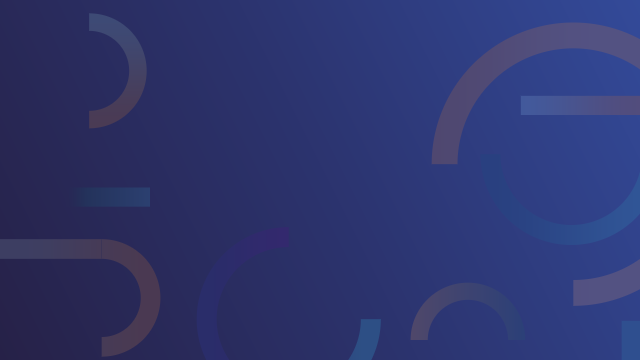
A Shadertoy shader for this background:

```glsl
// Dusky indigo gradient with translucent arcs, hooks and bars
// Canvas units: the height is 4.32, the origin is at the lower left.

float ring(vec2 p, float radius, float halfWidth) {
    return abs(length(p) - radius) - halfWidth;
}

float bar(vec2 p, vec2 low, vec2 high) {
    vec2 d = abs(p - 0.5 * (low + high)) - 0.5 * (high - low);
    return max(d.x, d.y);
}

// Blends a shape over the colour with an antialiased edge
void paint(inout vec3 color, float dist, vec3 tint, float alpha) {
    float pixel = 4.32 / iResolution.y;
    color = mix(color, tint, alpha * clamp(0.5 - dist / pixel, 0.0, 1.0));
}

vec3 background(vec2 uv) {
    float t = dot(uv, vec2(0.78, 0.22));
    vec3 color = mix(vec3(0.15, 0.13, 0.28), vec3(0.17, 0.20, 0.43), min(2.0 * t, 1.0));
    return mix(color, vec3(0.20, 0.29, 0.60), max(2.0 * t - 1.0, 0.0));
}

void mainImage(out vec4 fragColor, in vec2 fragCoord) {
    vec2 p = 4.32 * fragCoord / iResolution.y;
    vec3 color = background(fragCoord / iResolution.xy);
    vec2 q;
    vec3 tint;

    // Upper left half ring
    q = p - vec2(1.07, 3.47);
    tint = mix(vec3(0.29, 0.23, 0.33), vec3(0.24, 0.29, 0.46), smoothstep(-0.7, 0.7, q.y));
    paint(color, max(ring(q, 0.585, 0.105), -q.x), tint, 1.0);

    // Short bar fading in from the left
    float fade = clamp((p.x - 0.77) / 1.03, 0.0, 1.0);
    tint = mix(vec3(0.13, 0.18, 0.33), vec3(0.17, 0.25, 0.44), fade);
    paint(color, bar(p, vec2(0.77, 1.84), vec2(1.80, 2.07)), tint, smoothstep(0.0, 0.3, fade));

    // Lower left hook
    q = p - vec2(1.22, 0.745);
    float hook = min(max(ring(q, 0.587, 0.118), -q.x), bar(q, vec2(-2.0, 0.469), vec2(0.0, 0.705)));
    tint = mix(vec3(0.24, 0.245, 0.385), vec3(0.29, 0.225, 0.32), smoothstep(0.2, 1.8, p.x));
    paint(color, hook, tint, 1.0);

    // Lower centre ring without its upper right quarter
    q = p - vec2(3.465, 0.49);
    tint = mix(vec3(0.165, 0.175, 0.415), vec3(0.20, 0.16, 0.43), smoothstep(-1.0, 0.0, q.x));
    tint = mix(tint, vec3(0.175, 0.31, 0.52), smoothstep(0.1, 0.9, q.x));
    paint(color, max(ring(q, 0.985, 0.12), min(q.x, q.y)), tint, 1.0);

    // Small arch fading to the right
    q = p - vec2(5.615, 0.24);
    fade = clamp(0.5 + q.x / 1.37, 0.0, 1.0);
    tint = mix(vec3(0.31, 0.28, 0.415), vec3(0.17, 0.25, 0.47), fade);
    paint(color, max(ring(q, 0.585, 0.103), -q.y), tint, 1.0);

    // Large ring without its lower left quarter
    q = p - vec2(6.88, 2.35);
    tint = mix(vec3(0.31, 0.28, 0.44), vec3(0.325, 0.32, 0.51), smoothstep(-1.7, 0.3, q.x));
    paint(color, max(ring(q, 1.545, 0.155), min(-q.x, -q.y)), tint, 1.0);

    // Bar inside the large ring
    tint = mix(vec3(0.26, 0.35, 0.61), vec3(0.32, 0.30, 0.49), smoothstep(6.2, 7.7, p.x));
    paint(color, bar(p, vec2(6.25, 2.94), vec2(8.5, 3.17)), tint, 1.0);

    // Lower half ring at the right
    q = p - vec2(6.855, 2.47);
    tint = mix(vec3(0.16, 0.25, 0.50), vec3(0.19, 0.335, 0.59), smoothstep(-1.1, 1.0, q.x));
    paint(color, max(ring(q, 0.97, 0.12), q.y), tint, 1.0);

    // Block in the lower right corner
    paint(color, bar(p, vec2(7.46, -1.0), vec2(8.5, 0.47)), vec3(0.185, 0.31, 0.56), 1.0);

    fragColor = vec4(color, 1.0);
}
```
